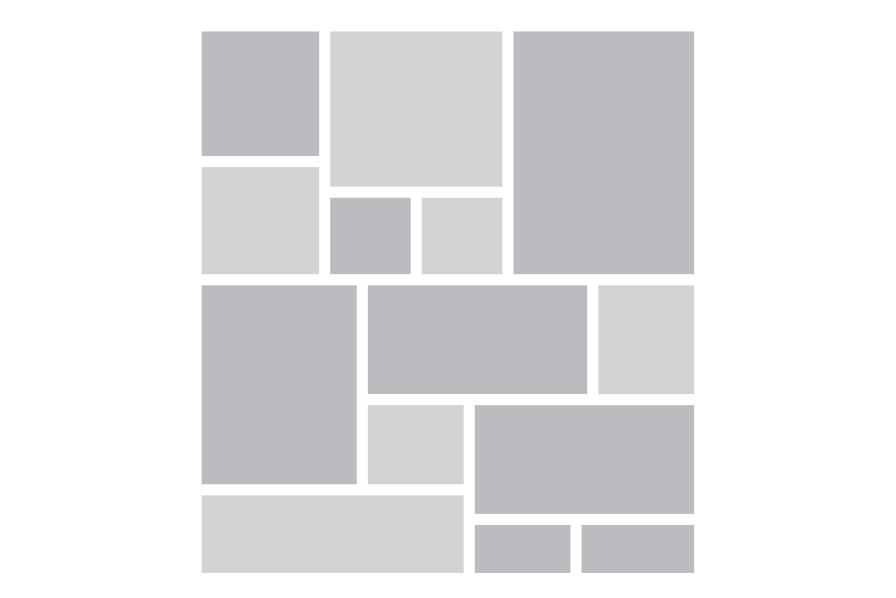
Give the GLSL for this background, as a Shadertoy shader.

```glsl
// A collage of grey tiles on white, parted by even gutters.
// Each point narrows a sheet to its own tile by successive cuts; the lower
// half is a pinwheel of four arms around a core. A box distance fills the tile.

// Lengths are in canvas heights, measured from the centre.
const vec3 PAPER = vec3(1.0);
const vec3 DARK_GREY = vec3(0.735, 0.738, 0.752);
const vec3 LIGHT_GREY = vec3(0.822, 0.827, 0.832);

const float HALF_GUTTER = 0.0093;
const vec2 SHEET_X = vec2(-0.4212, 0.4210);
const vec2 SHEET_Y = vec2(-0.4674, 0.4567);
const float MIDDLE = 0.0322;

// Seams of the upper half
const float COLUMN_LEFT = -0.2062;
const float COLUMN_RIGHT = 0.1002;
const float LEFT_SPLIT = 0.2298;
const float CENTRE_SPLIT = 0.1786;
const float PAIR_SPLIT = -0.0532;

// Core of the pinwheel, and the seams across its arms
const vec2 CORE_X = vec2(-0.1433, 0.0355);
const vec2 CORE_Y = vec2(-0.3191, -0.1682);
const float TOP_ARM_SPLIT = 0.2421;
const float RIGHT_ARM_SPLIT = -0.3686;
const float FOOT_SPLIT = 0.2140;

// Keeps the part of the span that holds p; true when p lies past the seam.
bool cut(inout vec2 span, float p, float seam) {
    bool past = p > seam;
    if (past) span.x = seam;
    else span.y = seam;
    return past;
}

// Upper half: three columns. Returns whether the tile is light.
bool columns(vec2 p, inout vec2 spanX, inout vec2 spanY) {
    if (!cut(spanX, p.x, COLUMN_LEFT)) return !cut(spanY, p.y, LEFT_SPLIT);
    if (cut(spanX, p.x, COLUMN_RIGHT)) return false;
    if (cut(spanY, p.y, CENTRE_SPLIT)) return true;
    return cut(spanX, p.x, PAIR_SPLIT);
}

// Lower half: four arms turning around a core. Returns whether the tile is light.
bool pinwheel(vec2 p, inout vec2 spanX, inout vec2 spanY) {
    if (p.x < CORE_X.x && p.y > CORE_Y.x) {         // left arm
        spanX.y = CORE_X.x;
        spanY.x = CORE_Y.x;
        return false;
    }
    if (p.x > CORE_X.x && p.y > CORE_Y.y) {         // top arm
        spanX.x = CORE_X.x;
        spanY.x = CORE_Y.y;
        return cut(spanX, p.x, TOP_ARM_SPLIT);
    }
    if (p.x > CORE_X.y && p.y < CORE_Y.y) {         // right arm
        spanX.x = CORE_X.y;
        spanY.y = CORE_Y.y;
        if (!cut(spanY, p.y, RIGHT_ARM_SPLIT)) cut(spanX, p.x, FOOT_SPLIT);
        return false;
    }
    if (p.x < CORE_X.y && p.y < CORE_Y.x) {         // bottom arm
        spanX.y = CORE_X.y;
        spanY.y = CORE_Y.x;
        return true;
    }
    spanX = CORE_X;
    spanY = CORE_Y;
    return true;
}

// Signed distance to the tile, inset by half a gutter on every side
float tileDistance(vec2 p, vec2 spanX, vec2 spanY) {
    vec2 low = vec2(spanX.x, spanY.x);
    vec2 high = vec2(spanX.y, spanY.y);
    vec2 edge = max(low - p, p - high) + HALF_GUTTER;
    return max(edge.x, edge.y);
}

void mainImage(out vec4 fragColor, in vec2 fragCoord) {
    vec2 p = (fragCoord - 0.5 * iResolution.xy) / iResolution.y;
    vec2 spanX = SHEET_X;
    vec2 spanY = SHEET_Y;

    // Find the tile and its shade
    bool isLight;
    if (cut(spanY, p.y, MIDDLE)) isLight = columns(p, spanX, spanY);
    else isLight = pinwheel(p, spanX, spanY);
    vec3 tileColor = isLight ? LIGHT_GREY : DARK_GREY;

    // Lay it on the paper with a one-pixel soft edge
    float coverage = clamp(0.5 - tileDistance(p, spanX, spanY) * iResolution.y, 0.0, 1.0);
    fragColor = vec4(mix(PAPER, tileColor, coverage), 1.0);
}
```
